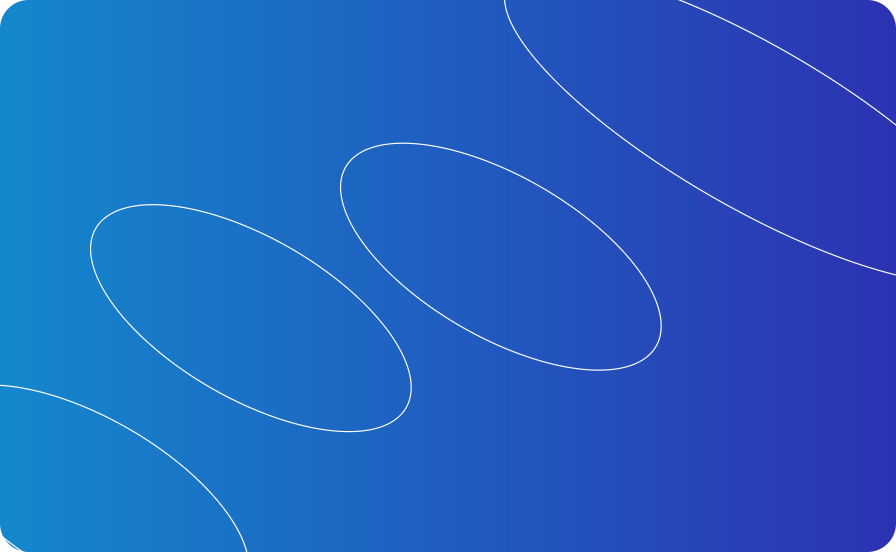
Write a Shadertoy shader that draws this background.

```glsl
// Approximate signed distance to an axis-aligned ellipse
float ellipseDistance(vec2 p, vec2 radii) {
    float k = length(p / radii);
    return k * (k - 1.0) / max(length(p / (radii * radii)), 1e-4);
}

float roundedBoxDistance(vec2 p, vec2 halfSize, float radius) {
    vec2 q = abs(p) - halfSize + radius;
    return length(max(q, 0.0)) + min(max(q.x, q.y), 0.0) - radius;
}

void mainImage(out vec4 fragColor, in vec2 fragCoord) {
    // Canvas width is one unit
    float pixel = 1.0 / iResolution.x;
    vec2 p = fragCoord * pixel;
    vec2 canvas = iResolution.xy * pixel;

    // Horizontal blue gradient
    vec3 color = mix(vec3(0.078, 0.532, 0.803), vec3(0.172, 0.198, 0.697), p.x);

    // Thin tilted ellipses: centre, radii
    vec4 ellipses[4] = vec4[4](
        vec4(0.280, 0.261, 0.200, 0.0897),
        vec4(0.559, 0.3296, 0.200, 0.0897),
        vec4(0.099, 0.0597, 0.200, 0.0897),
        vec4(0.8385, 0.476, 0.3135, 0.0907));
    float tilt = radians(-30.0);
    vec2 axis = vec2(cos(tilt), sin(tilt));
    float outline = 0.0;
    for (int i = 0; i < 4; i++) {
        vec2 offset = p - ellipses[i].xy;
        vec2 local = vec2(dot(offset, axis), dot(offset, vec2(-axis.y, axis.x)));
        float d = abs(ellipseDistance(local, ellipses[i].zw));
        outline = max(outline, clamp((0.00065 - d) / pixel + 0.5, 0.0, 1.0));
    }
    color = mix(color, vec3(1.0), outline);

    // White outside the rounded card
    float card = roundedBoxDistance(p - 0.5 * canvas, 0.5 * canvas, 0.032);
    color = mix(color, vec3(1.0), clamp(card / pixel + 0.5, 0.0, 1.0));

    fragColor = vec4(color, 1.0);
}
```
